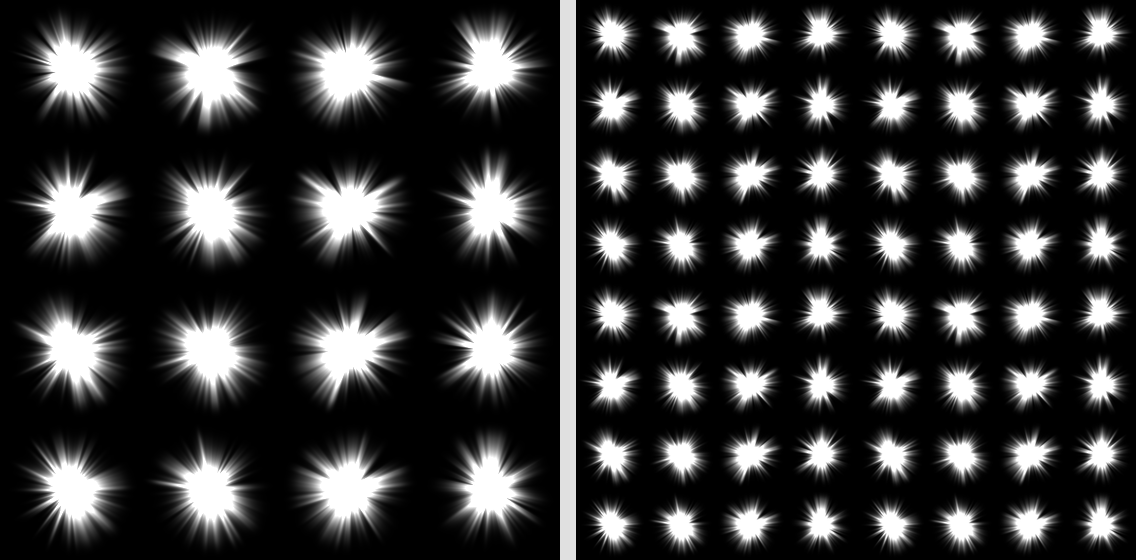
Left, the tile; right, the same tile 2 across and 2 down.
A WebGL 2 fragment shader for this pattern:

```glsl
#version 300 es
precision highp float;

#define REPEATS 4.0        // bursts across and down
#define GLOW_PEAK 2.5      // values above 1 clip to the white core
#define GLOW_FALLOFF 28.0
#define MEAN_REACH 0.93    // average ray length
#define LOBE_AMOUNT 0.45
#define RAY_AMOUNT 0.32
#define STREAK_AMOUNT 0.24
#define SPIKE_AMOUNT 0.38
#define FADE_START 0.36    // rays dissolve before the cell border
#define FADE_END 0.50

uniform vec2 u_resolution;
out vec4 fragColor;

const float TAU = 6.2831853;

// Integer hash to 0..1
float hash(uint index, uint seed) {
    uint h = index * 747796405u + seed * 2891336453u + 1013904223u;
    h = ((h >> 16) ^ h) * 73244475u;
    h = ((h >> 16) ^ h) * 73244475u;
    h = (h >> 16) ^ h;
    return float(h & 65535u) / 65535.0;
}

// Smooth noise around a full turn, wrapping after count steps
float ringNoise(float turn, float count, uint seed) {
    float x = turn * count;
    float i = floor(x);
    float a = hash(uint(mod(i, count)), seed);
    float b = hash(uint(mod(i + 1.0, count)), seed);
    return mix(a, b, smoothstep(0.0, 1.0, x - i));
}

// Ray length by direction: lobes vary by column, finer rays by cell
float rayReach(float turn, uvec2 cell) {
    uint columnSeed = cell.x * 17u + 5u;
    uint cellSeed = (cell.x + cell.y * uint(REPEATS)) * 31u + 101u;
    float lobes = ringNoise(turn, 11.0, columnSeed) - 0.5;
    float rays = ringNoise(turn, 37.0, cellSeed) - 0.5;
    float streaks = ringNoise(turn, 89.0, cellSeed + 7u) - 0.5;
    float spikes = pow(ringNoise(turn, 41.0, cellSeed + 13u), 6.0);
    return MEAN_REACH + LOBE_AMOUNT * lobes + RAY_AMOUNT * rays
         + STREAK_AMOUNT * streaks + SPIKE_AMOUNT * spikes;
}

float burst(vec2 p, uvec2 cell) {
    float radius = length(p);
    float turn = atan(p.y, p.x + 1e-6) / TAU + 0.5;
    float scaled = radius / rayReach(turn, cell);
    float glow = GLOW_PEAK * exp(-GLOW_FALLOFF * scaled * scaled);
    return glow * (1.0 - smoothstep(FADE_START, FADE_END, radius));
}

void main() {
    vec2 grid = gl_FragCoord.xy / u_resolution * REPEATS;
    uvec2 cell = uvec2(mod(floor(grid), REPEATS));
    float light = burst(fract(grid) - 0.5, cell);
    fragColor = vec4(vec3(min(light, 1.0)), 1.0);
}
```
